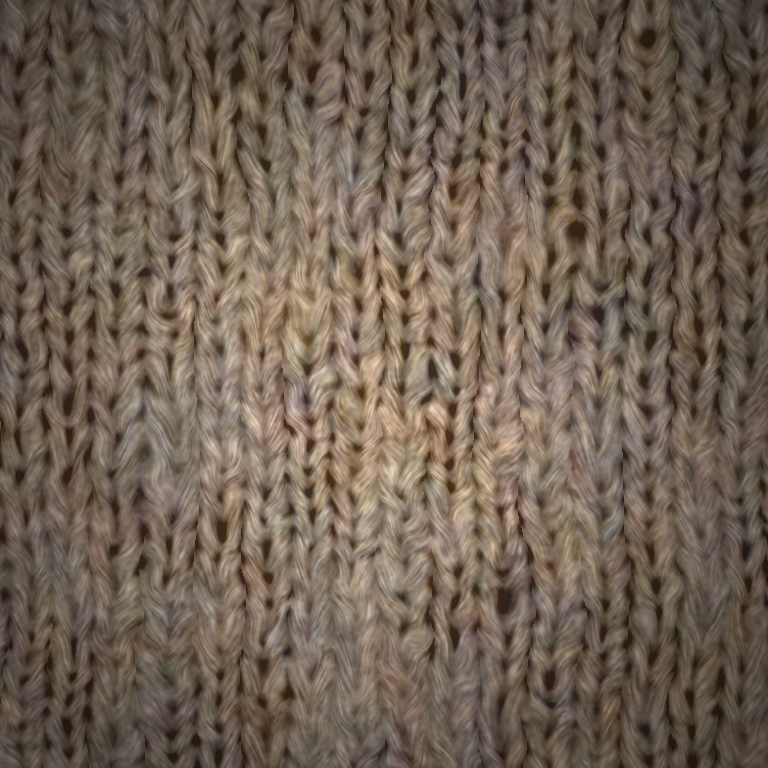
Reproduce this texture procedurally as a Shadertoy shader.

```glsl
// Worn wool stockinette knit: columns of slanted yarn legs that pair up into V stitches.
// Each leg is a skewed cell with dark grooves, holes at its ends and short twisted fibres;
// smooth noise bends the rows, flattens patches and tints the yarn under a soft central light.

const float LEGS = 32.0;              // yarn legs across, two per V stitch
const float ROWS = 25.0;              // stitches down
const float SLANT = 0.58;             // rise of a leg across its width, in rows
const float TWIST = 0.70;             // extra steepness of the fibres
const vec2 WANDER = vec2(0.40, 0.80); // drift of columns and rows, in cells
const float GROOVE_DEPTH = 0.25;
const float SEAM_DEPTH = 0.10;
const float HOLE_DEPTH = 0.62;
const float FIBRE_DEPTH = 0.33;
const float YARN_TONE = 0.63;
const vec2 LIGHT_CENTRE = vec2(0.48, 0.51);
const float LIGHT_INNER = 1.25;
const float LIGHT_OUTER = 0.53;
const vec3 DARK_WOOL = vec3(0.275, 0.21, 0.16);
const vec3 PALE_WOOL = vec3(0.735, 0.67, 0.605);
const vec3 STRAW_TINT = vec3(0.022, 0.008, -0.024);
const vec3 ROSE_TINT = vec3(0.018, -0.008, -0.004);

float hash(vec2 p) {
    vec3 q = fract(p.xyx * 0.1031);
    q += dot(q, q.yzx + 33.33);
    return fract((q.x + q.y) * q.z);
}

float noise(vec2 p) {
    vec2 i = floor(p), f = fract(p);
    f = f * f * (3.0 - 2.0 * f);
    return mix(mix(hash(i), hash(i + vec2(1, 0)), f.x),
               mix(hash(i + vec2(0, 1)), hash(i + vec2(1, 1)), f.x), f.y);
}

// Noise centred on zero, in the range -1 to 1.
float drift(vec2 p) {
    return 2.0 * noise(p) - 1.0;
}

void mainImage(out vec4 fragColor, in vec2 fragCoord) {
    vec2 uv = fragCoord / iResolution.xy;

    // Bend the columns, then shift every column of stitches on its own.
    vec2 cell = uv * vec2(LEGS, ROWS);
    cell.x += WANDER.x * drift(uv * vec2(9.0, 6.0) + 3.7);
    cell.x += 0.22 * drift(uv * vec2(34.0, 30.0) + 51.0);
    float wale = floor(cell.x * 0.5);
    cell.y += WANDER.y * drift(vec2(wale * 0.6 + 11.0, uv.y * 4.0));
    cell.y += 0.28 * drift(vec2(wale * 7.3 + 5.0, uv.y * 8.0));
    cell.y += 0.25 * drift(uv * vec2(40.0, 30.0) + 67.0);

    // Even legs lean left and odd legs lean right.
    float leg = floor(cell.x);
    float across = fract(cell.x) - 0.5;
    float side = 2.0 * mod(leg, 2.0) - 1.0;
    float strand = cell.y - side * across * SLANT;
    float row = floor(strand);
    float along = fract(strand) - 0.5;

    // Rounded yarn relief, softened where the cloth is felted.
    vec2 edge = 0.5 - abs(vec2(across, along));
    float groove = 1.0 - smoothstep(0.0, 0.38, edge.x);
    float seam = 1.0 - smoothstep(0.0, 0.34, edge.y);
    float hole = exp(-dot(edge * edge, vec2(26.0, 15.0)));
    float felt = smoothstep(0.12, 0.75, noise(uv * vec2(12.0, 10.0) + 23.0));
    float depth = mix(0.45, 1.12, felt);
    float holeSize = mix(0.35, 1.35, noise(cell * vec2(0.9, 0.8) + 80.0));
    float relief = GROOVE_DEPTH * groove + SEAM_DEPTH * seam + HOLE_DEPTH * holeSize * hole;

    // Short fibres follow the lean of each leg; loose fuzz crosses the gaps.
    float twist = strand - side * across * TWIST;
    vec2 fibreCell = vec2(across * 3.6 + leg * 5.0 + twist * 1.3, twist * 5.6);
    float fibre = 0.6 * drift(fibreCell) + 0.4 * drift(fibreCell * vec2(1.6, 1.8) + 19.0);
    float fuzz = 0.6 * drift(uv * vec2(130.0, 95.0)) + 0.4 * drift(uv * 210.0 + 7.0);
    float clump = drift(cell * vec2(1.6, 1.9) + 40.0);
    float stitchTone = hash(vec2(leg, row) + 60.0) - 0.5;

    float tone = YARN_TONE - depth * relief;
    tone += FIBRE_DEPTH * fibre * (1.0 - 0.6 * groove);
    tone += 0.17 * fuzz + 0.14 * clump;
    tone += (0.08 * stitchTone + 0.07 * along) * (1.0 - seam) * (1.0 - groove);

    // Wool colour with straw and rose flecks.
    vec3 colour = mix(DARK_WOOL, PALE_WOOL, clamp(tone, -0.15, 1.25));
    float straw = drift(cell * 0.55 + 90.0) + 0.9 * drift(fibreCell * 0.8 + 31.0);
    float rose = drift(cell * 0.7 + 130.0) + 0.6 * drift(fibreCell * 0.6 + 71.0);
    colour += STRAW_TINT * straw + ROSE_TINT * rose;

    // Light pools near the middle and fades toward the corners.
    float reach = length(uv - LIGHT_CENTRE);
    float light = mix(LIGHT_INNER, LIGHT_OUTER, smoothstep(0.0, 0.80, reach));
    light *= 1.0 + 0.05 * drift(uv * 5.0 + 14.0);
    fragColor = vec4(clamp(colour * light, 0.0, 1.0), 1.0);
}
```
